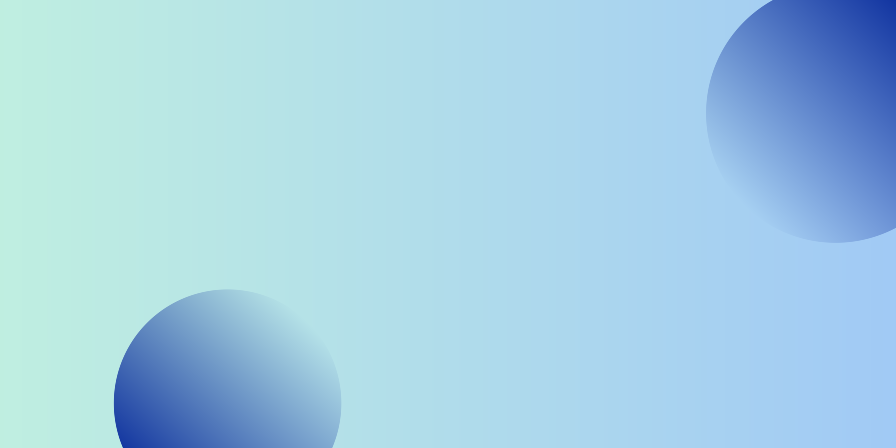
Write a WebGL 2 fragment shader that draws this background.

```glsl
#version 300 es
precision highp float;
// Mint-to-sky horizontal gradient with two blue discs that fade out diagonally.

uniform vec2 u_resolution;
out vec4 fragColor;

const vec3 MINT = vec3(0.75, 0.935, 0.88);
const vec3 SKY  = vec3(0.63, 0.79, 0.96);
const vec3 NAVY = vec3(0.055, 0.19, 0.62);

// Coverage of a disc with an edge one pixel wide.
float discMask(vec2 p, vec2 center, float radius, float pixel) {
    return 1.0 - smoothstep(-0.5 * pixel, 0.5 * pixel, length(p - center) - radius);
}

// Linear fade across a disc: 1 on the side facing darkDir, 0 on the far side.
float discFade(vec2 p, vec2 center, float radius, vec2 darkDir) {
    float along = dot(p - center, normalize(darkDir)) / radius;
    return clamp(0.5 + 0.5 * along, 0.0, 1.0);
}

// Blends a fading disc over the base colour.
vec3 addDisc(vec3 base, vec2 p, vec2 center, float radius, vec2 darkDir, float pixel) {
    float alpha = discMask(p, center, radius, pixel) * discFade(p, center, radius, darkDir);
    return mix(base, NAVY, alpha);
}

void main() {
    // The canvas height is one unit.
    float pixel = 1.0 / u_resolution.y;
    vec2 p = gl_FragCoord.xy * pixel;

    // Background runs from left to right.
    vec3 color = mix(MINT, SKY, gl_FragCoord.x / u_resolution.x);

    // Lower left and upper right discs, dark towards their corners.
    color = addDisc(color, p, vec2(0.508, 0.100), 0.254, vec2(-1.0), pixel);
    color = addDisc(color, p, vec2(1.865, 0.747), 0.289, vec2(1.0), pixel);

    fragColor = vec4(color, 1.0);
}
```
